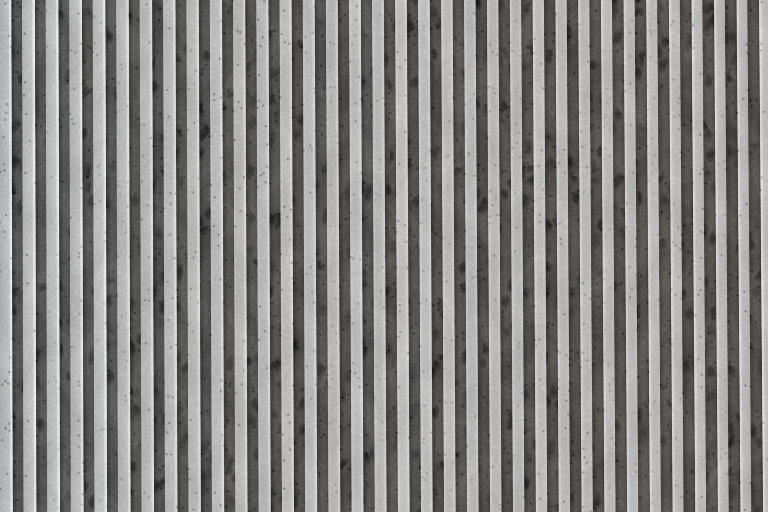
Write a WebGL 1 fragment shader that draws this texture.

```glsl
precision highp float;
// Weathered ribbed panel: about 33 pale vertical ribs over dark grooves.
// A slightly bowed, slanted phase places the ribs; bevels and shadows shift
// across the panel, and cellular noise adds pits, mottling and groove stains.
uniform vec2 u_resolution;

vec2 hash2(vec2 p) {
  return fract(sin(vec2(dot(p, vec2(127.1, 311.7)), dot(p, vec2(269.5, 183.3)))) * 43758.5);
}

// Distance to the nearest feature point, and a random value for its cell
vec2 cellular(vec2 p) {
  vec2 cell = floor(p);
  vec2 nearest = vec2(9.0, 0.0);
  for (int j = -1; j <= 1; j++) {
    for (int i = -1; i <= 1; i++) {
      vec2 id = cell + vec2(float(i), float(j));
      float dist = length(id + hash2(id) - p);
      if (dist < nearest.x) nearest = vec2(dist, hash2(id + 17.3).x);
    }
  }
  return nearest;
}

// Soft cloudiness from layered, mutually bent sines, about -1 to 1
float clouds(vec2 p) {
  float sum = 0.0;
  float gain = 0.5;
  for (int i = 0; i < 4; i++) {
    p += 0.7 * sin(p.yx * 1.3 + float(i) * 2.1);
    sum += gain * sin(p.x + 1.7) * sin(p.y);
    p = mat2(1.5, 1.1, -1.1, 1.5) * p;
    gain *= 0.6;
  }
  return sum;
}

void main() {
  vec2 uv = gl_FragCoord.xy / u_resolution;
  vec2 q = gl_FragCoord.xy / u_resolution.x;

  // Rib phase: pitch tightens to the right, ribs lean slightly
  float phase = 0.07 + 32.47 * uv.x + 0.86 * uv.x * uv.x
              - (1.0 - uv.y) * (0.06 + 0.12 * uv.x);
  float halfWidth = mix(0.275, 0.238, uv.x);
  float centred = phase - halfWidth + 0.5;
  float ribId = floor(centred);
  float across = fract(centred) - 0.5;
  float soft = max(0.025, 20.0 / u_resolution.x);
  float rib = 1.0 - smoothstep(-soft, soft, abs(across) - halfWidth);
  float groove = fract(phase - 2.0 * halfWidth) / (1.0 - 2.0 * halfWidth);

  // Shared wear
  float haze = clouds(q * vec2(60.0, 38.0));
  float grain = cellular(q * 260.0).x - 0.5;
  vec2 pit = cellular(q * 120.0);
  float pits = (1.0 - smoothstep(0.08, 0.3, pit.x)) * step(0.86, pit.y);

  // Rib face with a lit bevel, strongest on the left of the panel
  float tone = hash2(vec2(ribId, 4.0)).x - 0.5;
  float light = 0.735 + 0.035 * tone + 0.035 * haze + 0.06 * grain;
  light += 0.05 * across / halfWidth * (1.0 - 1.6 * uv.x);
  float rightBevel = smoothstep(halfWidth - 0.14, halfWidth - 0.07, across);
  float leftBevel = 1.0 - smoothstep(0.07 - halfWidth, 0.14 - halfWidth, across);
  light += 0.13 * rightBevel * (1.0 - uv.x) + 0.09 * leftBevel * uv.x;
  light -= 0.2 * pits * (0.4 + 0.6 * hash2(vec2(ribId, 9.0)).y);
  vec3 ribColor = light * mix(vec3(0.995, 1.0, 1.005), vec3(1.005, 0.998, 0.995), uv.x);

  // Groove floor: shadow beside the rib, blotchy stains and small pits
  float shadow = 1.0 - smoothstep(0.1, 0.45, groove);
  float farShadow = smoothstep(0.72, 1.0, groove);
  float dark = 0.335 - 0.09 * shadow * (1.0 - 0.4 * uv.x) - 0.06 * farShadow * uv.x;
  vec2 blot = cellular(q * vec2(75.0, 48.0) + 0.5 * haze);
  float stain = (1.0 - smoothstep(0.1, 0.6, blot.x)) * smoothstep(0.55, 1.0, blot.y);
  dark += 0.055 * haze + 0.06 * grain - 0.13 * stain - 0.1 * pits;
  dark += 0.03 * (hash2(vec2(floor(phase), 23.0)).x - 0.5);
  vec3 grooveColor = max(dark, 0.1) * mix(vec3(0.99, 1.0, 0.99), vec3(1.04, 0.98, 0.93), uv.x);

  gl_FragColor = vec4(mix(grooveColor, ribColor, rib), 1.0);
}
```
